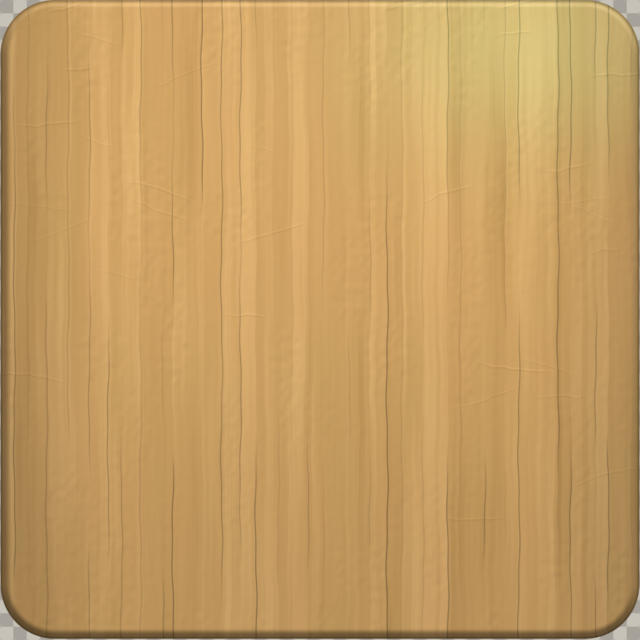
A WebGL 2 fragment shader for this texture:

```glsl
#version 300 es
precision highp float;
// Rounded board of vertical wood strips with a bevelled rim, fine creases and a warm corner light.

uniform vec2 u_resolution;
out vec4 fragColor;

const vec3 WOOD_DARK = vec3(0.69, 0.53, 0.30);
const vec3 WOOD_MID = vec3(0.79, 0.625, 0.38);
const vec3 WOOD_LIGHT = vec3(0.87, 0.70, 0.45);
const vec3 WOOD_PINK = vec3(0.84, 0.64, 0.41);
const vec3 CHECK_DARK = vec3(0.65, 0.63, 0.60);
const vec3 CHECK_LIGHT = vec3(0.78, 0.76, 0.72);
const vec3 GLOW = vec3(0.015, 0.105, 0.075);
const vec2 GLOW_CENTER = vec2(0.82, 0.94);
const vec2 LIGHT_DIR = vec2(0.25, 0.968);
const float STRIPS = 34.0;
const float FIBRES = 95.0;
const float CORNER = 0.085;
const float RIM = 0.017;
const float CHECKS = 48.0;
const int CREASES = 30;

float hash(vec2 p) {
    vec3 q = fract(vec3(p.xyx) * 0.1031);
    q += dot(q, q.yzx + 33.33);
    return fract((q.x + q.y) * q.z);
}

float noise(vec2 p) {
    vec2 i = floor(p), f = fract(p);
    f = f * f * (3.0 - 2.0 * f);
    return mix(mix(hash(i), hash(i + vec2(1, 0)), f.x),
               mix(hash(i + vec2(0, 1)), hash(i + vec2(1, 1)), f.x), f.y);
}

// Tone of one strip, drifting slowly along its length
float stripTone(float id, float y, float seed) {
    float along = noise(vec2(id * 7.3 + seed, y * 4.0 + id * 3.7));
    return mix(hash(vec2(id, seed)), along, 0.4);
}

// One-dimensional cells: x = tone, y = distance to the seam in cells, z = seam id
vec3 strips(float x, float y, float soft, float seed) {
    float id = floor(x);
    float seam = id + 0.5 + 0.7 * (hash(vec2(id, seed + 9.0)) - 0.5);
    float side = smoothstep(-soft, soft, x - seam);
    float tone = mix(stripTone(id, y, seed), stripTone(id + 1.0, y, seed), side);
    return vec3(tone, x - seam, id);
}

// Short curved folds, lit on one flank and shaded on the other
float creases(vec2 p, float px) {
    float sum = 0.0;
    float width = max(0.0014, 0.6 * px);
    for (int i = 0; i < CREASES; i++) {
        float k = float(i);
        vec2 c = vec2(hash(vec2(k, 1.0)), hash(vec2(k, 2.0)));
        float reach = mix(0.025, 0.075, hash(vec2(k, 3.0)));
        vec2 d = p - c;
        float slope = 0.9 * (hash(vec2(k, 4.0)) - 0.5);
        float bend = 5.0 * (hash(vec2(k, 5.0)) - 0.5);
        float wobble = 0.004 * (noise(vec2(p.x * 70.0, k)) - 0.5);
        float t = (d.y - slope * d.x - bend * d.x * d.x - wobble) / width;
        float fade = 1.0 - smoothstep(0.4, 1.0, abs(d.x) / reach);
        sum += fade * t * exp(-0.5 * t * t) * mix(0.4, 1.0, hash(vec2(k, 6.0)));
    }
    return sum;
}

vec3 wood(vec2 p, float px) {
    float x = p.x + 0.0012 * sin(p.y * 23.0 + p.x * 40.0) + 0.0006 * sin(p.y * 71.0);
    vec3 broad = strips(x * STRIPS, p.y, STRIPS * max(0.0012, px), 3.0);
    vec3 fine = strips(x * FIBRES, p.y, FIBRES * max(0.0015, px), 17.0);
    float streak = noise(vec2(x * 210.0, p.y * 7.0));
    float tone = 0.52 * broad.x + 0.33 * fine.x + 0.15 * streak;
    tone = clamp(0.57 + 1.15 * (tone - 0.5), 0.0, 1.0);
    vec3 col = mix(WOOD_DARK, WOOD_MID, smoothstep(0.0, 0.5, tone));
    col = mix(col, WOOD_LIGHT, smoothstep(0.45, 0.95, tone));
    col = mix(col, WOOD_PINK, 0.4 * noise(vec2(x * 28.0, p.y * 5.0 + 40.0)));

    // Thin broken seams between strips
    float seamWidth = max(0.0013, 0.7 * px);
    float s = broad.y / (STRIPS * seamWidth);
    float broken = smoothstep(0.35, 0.7, noise(vec2(broad.z * 5.1, p.y * 5.0)));
    float strength = broken * mix(0.03, 0.24, hash(vec2(broad.z, 31.0)));
    col *= 1.0 - strength * exp(-s * s);

    // Patchy surface relief and folds
    vec2 g = p * vec2(120.0, 95.0);
    float relief = noise(g) - noise(g + vec2(0.3, -0.4));
    float patches = smoothstep(0.4, 0.75, noise(p * vec2(22.0, 9.0) + 6.0));
    return col * (1.0 + 0.05 * relief * mix(0.25, 1.0, patches) + 0.075 * creases(p, px));
}

void main() {
    vec2 uv = gl_FragCoord.xy / u_resolution;
    float px = 1.0 / min(u_resolution.x, u_resolution.y);

    // Rounded outline and its outward direction
    vec2 p = uv - vec2(0.5, 0.501);
    vec2 q = abs(p) - vec2(0.499) + CORNER;
    float depth = CORNER - length(max(q, 0.0)) - min(max(q.x, q.y), 0.0);
    vec2 outward = sign(p) * max(q, 0.0) / max(length(max(q, 0.0)), 0.0001);

    // Broad light: brighter upwards, softer at the sides, warm glow
    vec3 col = wood(uv, px);
    col *= mix(0.91, 1.03, smoothstep(0.0, 0.75, uv.y));
    col *= 1.0 - 0.12 * smoothstep(0.3, 0.5, abs(p.x));
    vec2 g = (uv - GLOW_CENTER) / vec2(0.24, 0.17);
    col += GLOW * exp(-dot(g, g));

    // Bevelled rim
    float facing = dot(outward, LIGHT_DIR);
    float rim = 1.0 - smoothstep(0.35 * RIM, RIM, depth);
    col *= mix(1.0, mix(0.58, 0.98, smoothstep(-0.9, 0.9, facing)), rim);
    float ridge = (depth - 0.45 * RIM) / (0.2 * RIM);
    col += 0.09 * max(facing, 0.0) * exp(-ridge * ridge);
    col *= 1.0 - 0.25 * (1.0 - smoothstep(0.0, 0.3 * RIM, depth));

    // Checked ground in the corners
    vec2 wave = sin(uv * CHECKS * 3.14159);
    float check = smoothstep(-0.1, 0.1, wave.x * wave.y);
    vec3 ground = mix(CHECK_DARK, CHECK_LIGHT, check);
    fragColor = vec4(mix(ground, col, smoothstep(-px, px, depth)), 1.0);
}
```
